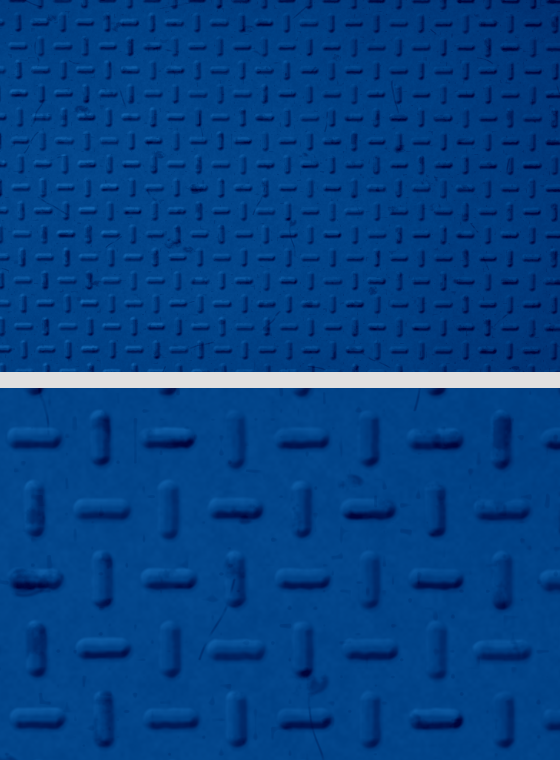
Top: the whole. Bottom: its middle third, enlarged.
Write a WebGL 2 fragment shader that draws this texture.

```glsl
#version 300 es
precision highp float;
// Worn blue metal tread plate: raised bars alternating level and upright.
uniform vec2 u_resolution;
out vec4 fragColor;

// Lengths are fractions of the canvas height.
#define PITCH vec2(0.0602, 0.0628)
#define FIRST_BAR vec2(0.0469, 0.0596)
#define BAR_HALF_LENGTH 0.0262
#define BAR_RADIUS 0.0092
#define LIGHT_DIR vec2(-0.5, -0.87)
#define SCRATCH_CELLS 8.0
#define SCRATCH_CHANCE 0.36
#define SCUFF_CHANCE 0.22
#define GRAIN 0.07
#define DARKEST vec3(0.0, 0.03, 0.25)
#define PAINT vec3(0.0, 0.255, 0.525)
#define GLINT vec3(0.07, 0.39, 0.68)

float hash(vec2 p) {
  vec3 q = fract(p.xyx * 0.1031);
  q += dot(q, q.yzx + 33.33);
  return fract((q.x + q.y) * q.z);
}

float noise(vec2 p) {
  vec2 i = floor(p), f = fract(p);
  f = f * f * (3.0 - 2.0 * f);
  return mix(mix(hash(i), hash(i + vec2(1, 0)), f.x),
             mix(hash(i + vec2(0, 1)), hash(i + vec2(1, 1)), f.x), f.y);
}

float fbm(vec2 p) {
  float sum = 0.0, amp = 0.5;
  for (int i = 0; i < 4; i++) {
    sum += amp * noise(p);
    p = p * 2.03 + 17.1;
    amp *= 0.5;
  }
  return sum;
}

// Offset from p to the nearest point of a segment centred on the origin
vec2 fromSegment(vec2 p, vec2 halfSpan) {
  return p - halfSpan * clamp(dot(p, halfSpan) / dot(halfSpan, halfSpan), -1.0, 1.0);
}

// Plate coordinates counted in bars, with slight camera convergence and bow
vec2 barGrid(vec2 p) {
  float t = (p.y - FIRST_BAR.y) / 0.88;
  float x = (p.x - FIRST_BAR.x - 0.0176 * t) / (PITCH.x - 0.0009 * t);
  float y = (p.y - FIRST_BAR.y - 0.004 * sin(3.1416 * t) - 0.002 * p.x) / PITCH.y;
  return vec2(x, y);
}

// Thin scratches and smudged scuffs scattered over cells
float wear(vec2 p, float px) {
  vec2 home = floor(p * SCRATCH_CELLS);
  vec2 warp = 0.012 * (vec2(noise(p * 30.0), noise(p * 30.0 + 40.0)) - 0.5);
  float smudge = fbm(p * 75.0), dark = 0.0;
  for (int j = -1; j <= 1; j++)
  for (int i = -1; i <= 1; i++) {
    vec2 cell = home + vec2(i, j) + 50.0;
    vec2 spot = (cell - 50.0 + vec2(hash(cell), hash(cell + 7.3))) / SCRATCH_CELLS;
    float kind = hash(cell + 19.7), size = hash(cell + 31.1);
    float angle = 6.2832 * hash(cell + 43.9);
    if (kind < SCRATCH_CHANCE) {
      vec2 span = vec2(cos(angle), sin(angle)) * mix(0.012, 0.045, size);
      float d = length(fromSegment(p - spot + warp, span));
      dark += 0.32 * (1.0 - smoothstep(0.0, 0.0012 + px, d)) * smoothstep(0.2, 0.6, smudge);
    } else if (kind > 1.0 - SCUFF_CHANCE * (1.6 - p.y)) {
      float r = mix(0.007, 0.017, size);
      float d = length((p - spot + warp) * vec2(0.8, 1.2));
      float rim = 1.0 - smoothstep(0.0, 0.003 + px, abs(d - r));
      float blot = 1.0 - smoothstep(0.3 * r, 1.4 * r, d);
      dark += (0.25 * rim + 0.4 * blot) * smoothstep(0.3, 0.65, smudge);
    }
  }
  return dark;
}

void main() {
  vec2 uv = gl_FragCoord.xy / u_resolution;
  float px = 1.0 / u_resolution.y;
  vec2 p = vec2(gl_FragCoord.x * px, 1.0 - uv.y);  // y runs downwards

  // Nearest bar, its direction and its small irregularities
  vec2 grid = barGrid(p), id = round(grid);
  bool upright = mod(id.x + id.y, 2.0) < 0.5;
  float vary = hash(id + 80.0), vary2 = hash(id + 133.0);
  vec2 local = (grid - id) * PITCH + 0.0012 * (vec2(vary, vary2) - 0.5);
  float reach = BAR_HALF_LENGTH - BAR_RADIUS - 0.0015 * vary2;
  vec2 halfSpan = reach * (upright ? vec2(0, 1) : vec2(1, 0));
  vec2 away = fromSegment(local, halfSpan);
  float dist = length(away) - BAR_RADIUS + 0.0014 * (noise(p * 140.0) - 0.5);
  float facing = dot(away / max(length(away), 1e-5), LIGHT_DIR);

  // Broad light falling from the left, dimmer at the corners
  vec2 c = uv - vec2(0.42, 0.46);
  float tone = 1.13 - 0.16 * uv.x - 0.42 * dot(c, c) + 0.14 * (fbm(p * 5.0) - 0.47);
  tone += GRAIN * (noise(p * 260.0) - 0.5) + 2.0 * GRAIN * (fbm(p * 95.0) - 0.47);

  // Contact shadow, then the bar body with its lit and shaded flanks
  float under = length(fromSegment(local - vec2(0.0012, 0.002), halfSpan)) - BAR_RADIUS;
  tone -= 0.22 * (1.0 - smoothstep(-0.002, 0.0032, under));
  float body = 1.0 - smoothstep(-0.0012 - px, 0.0008 + px, dist);
  float flank = body * smoothstep(-0.0092, -0.0035, dist);
  float leftGlow = mix(1.0, 0.35, smoothstep(0.05, 0.75, uv.x)) * mix(1.0, 0.6, uv.y);
  tone += body * (upright ? 0.06 : 0.16 * leftGlow + 0.04);
  tone += flank * max(facing, 0.0) * (0.16 + 0.4 * leftGlow) * (0.7 + 0.6 * vary);
  tone -= flank * max(-facing, 0.0) * (upright ? 0.68 : 0.76) * (0.75 + 0.4 * vary2);

  // Grime on some bars, pits and scratches
  tone -= body * 0.3 * step(0.55, vary) * smoothstep(0.45, 0.7, fbm(p * 60.0 + 9.0));
  tone -= 0.16 * smoothstep(0.86, 0.97, noise(p * 130.0 + 5.0));
  tone -= wear(p, px);

  vec3 color = mix(DARKEST, PAINT, clamp(tone, -0.05, 1.0));
  color = mix(color, GLINT, clamp((tone - 1.0) / 0.6, 0.0, 1.0));
  fragColor = vec4(max(color, 0.0), 1.0);
}
```
